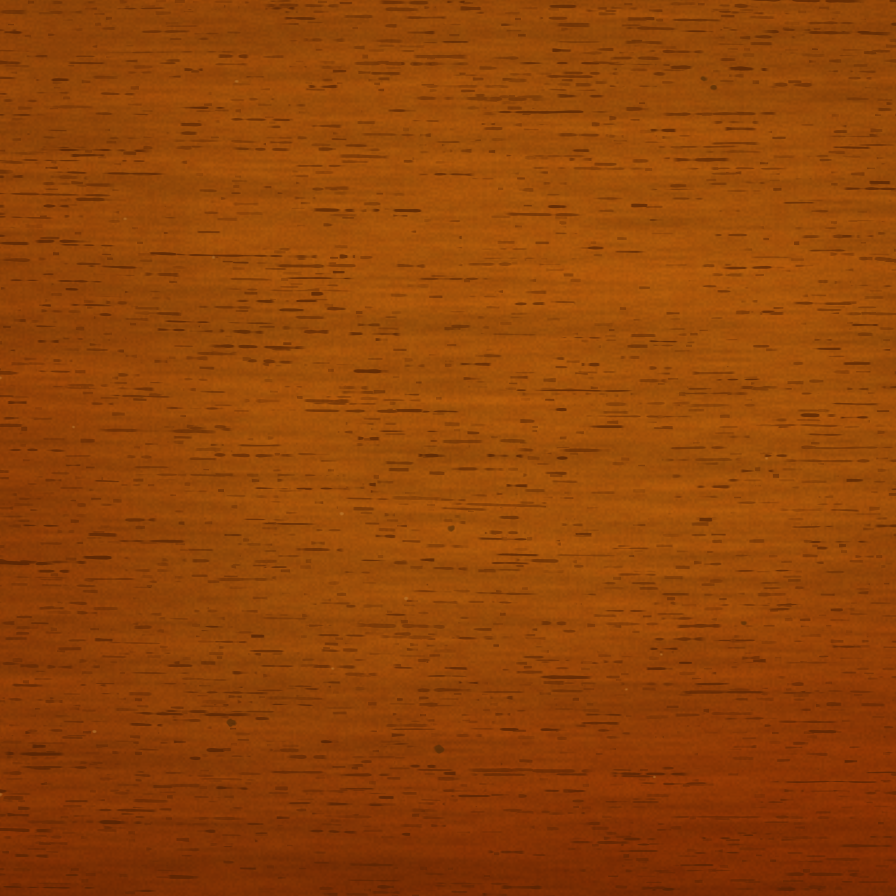
Reproduce this texture procedurally as a Shadertoy shader.

```glsl
// Polished reddish-brown wood with fine horizontal grain and short dark pores.
// A soft amber-to-russet gradient is layered with stretched value noise,
// hashed rows of dashes, fine mottling and a few scattered specks.

const vec3 AMBER  = vec3(0.640, 0.322, 0.040);
const vec3 UMBER  = vec3(0.545, 0.255, 0.030);
const vec3 RUSSET = vec3(0.540, 0.190, 0.012);
const vec3 PORE   = vec3(0.310, 0.125, 0.012);
const vec3 DUST   = vec3(0.740, 0.490, 0.200);
const vec3 STAIN  = vec3(0.280, 0.160, 0.030);

float hash(vec2 p) {
    return fract(sin(dot(p, vec2(127.1, 311.7))) * 43758.545);
}

float noise(vec2 p) {
    vec2 i = floor(p);
    vec2 f = fract(p);
    f = f * f * (3.0 - 2.0 * f);
    float low = mix(hash(i), hash(i + vec2(1.0, 0.0)), f.x);
    float high = mix(hash(i + vec2(0.0, 1.0)), hash(i + vec2(1.0, 1.0)), f.x);
    return mix(low, high, f.y);
}

// Noise centred on zero
float signedNoise(vec2 p) {
    return noise(p) - 0.5;
}

// Broken, tapered dashes: at most one in each cell of a shifted row
float pores(vec2 p, vec2 cell, float density, float seed, float pixel) {
    float row = floor(p.y / cell.y);
    float x = p.x / cell.x + 7.0 * hash(vec2(row, seed));
    vec2 id = vec2(floor(x), row) + seed;
    float band = smoothstep(0.15, 0.85, noise(id * vec2(0.4, 0.17)));
    float present = step(hash(id), density * (0.4 + 1.2 * band));

    float halfLength = mix(0.10, 0.48, pow(hash(id + 11.3), 1.6));
    float centre = mix(halfLength, 1.0 - halfLength, hash(id + 23.7));
    float along = abs(fract(x) - centre) / halfLength;
    float across = abs(fract(p.y / cell.y) - mix(0.3, 0.7, hash(id + 37.1))) * cell.y;

    float rough = noise(vec2(p.x * 110.0, row + seed));
    float radius = mix(0.0007, 0.0018, hash(id + 41.9)) * (0.55 + 0.8 * rough);
    float body = 1.0 - smoothstep(radius - 0.6 * pixel, radius + 0.6 * pixel, across);
    float ends = 1.0 - smoothstep(0.75, 1.0, along);
    float gaps = smoothstep(0.12, 0.5, rough);
    return present * body * ends * gaps * mix(0.35, 1.0, hash(id + 53.3));
}

// Broad stain and lighting across the board
vec3 boardColor(vec2 p) {
    vec2 fromGlow = (p - vec2(0.62, 0.60)) * vec2(0.9, 1.1);
    float glow = 1.0 - smoothstep(0.15, 0.75, length(fromGlow));
    vec3 color = mix(UMBER, AMBER, glow);
    float warmth = 1.0 - smoothstep(0.02, 0.50, p.y + 0.24 * (1.0 - p.x));
    float leftWarmth = 0.35 * (1.0 - smoothstep(0.0, 0.3, p.x)) * (1.0 - smoothstep(0.4, 0.9, p.y));
    color = mix(color, RUSSET, clamp(warmth + leftWarmth, 0.0, 1.0));
    return color * mix(0.88, 1.0, smoothstep(0.0, 0.12, p.y));
}

// Lengthwise streaks from broad bands down to fine fibres
float grain(vec2 p) {
    float bands = signedNoise(p * vec2(1.3, 22.0));
    float streaks = signedNoise(p * vec2(4.0, 75.0) + 17.0);
    float fibres = signedNoise(p * vec2(16.0, 210.0) + 43.0);
    return 0.07 * bands + 0.10 * streaks + 0.10 * fibres;
}

// Soft round spots dropped at hashed places
float specks(vec2 p, int count, float size, float seed, float pixel) {
    float cover = 0.0;
    for (int i = 0; i < count; i++) {
        vec2 id = vec2(float(i), seed);
        vec2 place = vec2(hash(id), hash(id + 5.7));
        float radius = size * mix(0.5, 1.0, hash(id + 9.1));
        float d = length((p - place) * vec2(0.8, 1.0)) + 0.4 * size * signedNoise(p * 300.0);
        cover = max(cover, 1.0 - smoothstep(radius - pixel, radius + pixel, d));
    }
    return cover;
}

void mainImage(out vec4 fragColor, in vec2 fragCoord) {
    vec2 uv = fragCoord / iResolution.xy;
    float pixel = 1.0 / iResolution.y;

    // Grain runs almost level, with a slight sag and wander
    vec2 wood = uv;
    wood.y += 0.008 * uv.x + 0.006 * signedNoise(uv * vec2(3.0, 5.0));
    wood.y += 0.0012 * signedNoise(uv * vec2(28.0, 40.0));

    vec3 color = boardColor(uv);
    color *= 1.0 + grain(wood);

    // Reddish mottling and fine surface noise
    float mottle = signedNoise(uv * vec2(70.0, 130.0) + 9.0);
    color *= 1.0 + mottle * vec3(0.01, 0.07, 0.15);
    color *= 1.0 + 0.09 * signedNoise(uv * 380.0);

    // Long, medium and short pores
    float dark = 0.75 * pores(wood, vec2(0.17, 0.0125), 0.30, 3.0, pixel);
    dark = max(dark, 0.75 * pores(wood, vec2(0.075, 0.0085), 0.36, 19.0, pixel));
    dark = max(dark, 0.50 * pores(wood, vec2(0.035, 0.0060), 0.36, 47.0, pixel));
    color = mix(color, PORE, dark);

    // Small stains and bright dust
    color = mix(color, STAIN, 0.6 * specks(uv, 6, 0.0045, 61.0, pixel));
    color = mix(color, DUST, 0.6 * specks(uv, 14, 0.0018, 83.0, pixel));

    fragColor = vec4(clamp(color, 0.0, 1.0), 1.0);
}
```
